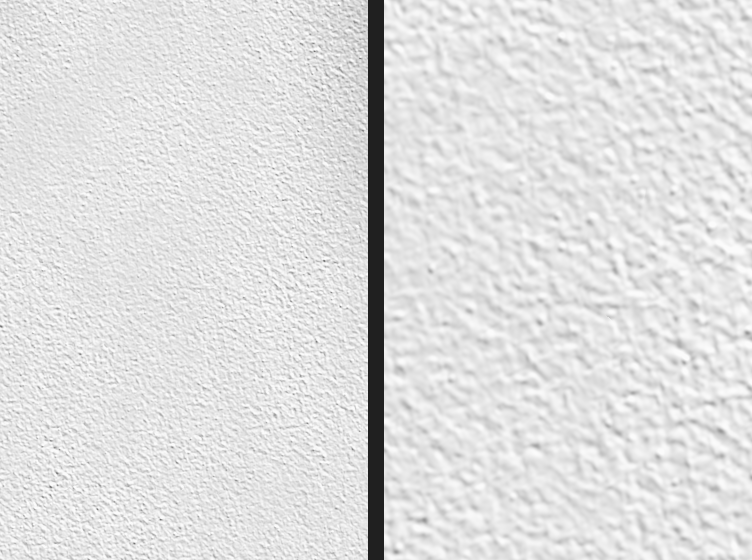
Left, the full canvas; right, a detail of the centre.
A Shadertoy shader for this texture:

```glsl
// White painted plaster: a fine height field of warped noise and scattered
// grit, shaded by its slope toward a light at the upper right. Broad noise
// varies the roughness and tone, and the right edge falls into soft shade.

#define GRAIN_SCALE 140.0
#define GRIT_SCALE 72.0
#define GRIT_HEIGHT 0.55
#define SLOPE_STEP 0.0013
#define RELIEF 0.235
#define BASE_TONE 0.898
#define EDGE_SHADE 0.075
#define LIGHT_DIR vec2(0.5, 0.866)

vec2 hash2(vec2 cell) {
    uvec2 q = uvec2(ivec2(cell) + 4096);
    uint n = q.x * 1597334677u ^ q.y * 3812015801u;
    n = (n ^ (n >> 15)) * 2246822519u;
    n ^= n >> 13;
    uint m = n * 3266489917u;
    m ^= m >> 16;
    return vec2(n & 65535u, m & 65535u) / 65535.0;
}

float cornerSlope(vec2 cell, vec2 offset) {
    return dot(hash2(cell) * 2.0 - 1.0, offset);
}

// Gradient noise, roughly -0.6 to 0.6
float noise(vec2 p) {
    vec2 i = floor(p), f = fract(p);
    vec2 u = f * f * f * (f * (f * 6.0 - 15.0) + 10.0);
    vec2 e = vec2(1.0, 0.0);
    float low = mix(cornerSlope(i, f), cornerSlope(i + e.xy, f - e.xy), u.x);
    float high = mix(cornerSlope(i + e.yx, f - e.yx), cornerSlope(i + e.xx, f - e.xx), u.x);
    return mix(low, high, u.y);
}

// Sparse round bumps, one possible per cell
float grit(vec2 p, float density) {
    vec2 home = floor(p);
    float height = 0.0;
    for (int y = -1; y <= 1; y++) {
        for (int x = -1; x <= 1; x++) {
            vec2 cell = home + vec2(x, y);
            vec2 center = cell + 0.15 + 0.7 * hash2(cell + 311.0);
            vec2 traits = hash2(cell + 723.0);
            float radius = mix(0.22, 0.38, traits.y);
            float bump = 1.0 - smoothstep(0.0, radius, length(p - center));
            height = max(height, bump * step(traits.x, density));
        }
    }
    return height;
}

// Plaster surface: small lumps, barely drawn out along a falling diagonal
float surface(vec2 p, float density) {
    vec2 along = normalize(vec2(0.8, -0.6));
    vec2 across = vec2(-along.y, along.x);
    vec2 q = vec2(dot(p, along) * 0.92, dot(p, across)) * GRAIN_SCALE;
    q += 0.35 * vec2(noise(q * 0.6 + 17.0), noise(q * 0.6 + 53.0));
    float height = noise(q);
    height += 0.35 * noise(q * 1.71 + 31.0);
    height += 0.50 * noise(q * 0.51 + 97.0);
    return height + GRIT_HEIGHT * grit(p * GRIT_SCALE, density);
}

void mainImage(out vec4 fragColor, in vec2 fragCoord) {
    vec2 uv = fragCoord / iResolution.xy;
    vec2 p = fragCoord / iResolution.y;

    // Broad patches: smooth trowelled zone at upper left, rougher edges
    float patches = noise(p * 5.0 + 5.0) + 0.5 * noise(p * 13.0 + 9.0);
    vec2 fromSmooth = (uv - vec2(0.32, 0.73)) * vec2(3.5, 4.5);
    float smoothZone = exp(-dot(fromSmooth, fromSmooth));
    float rightEdge = smoothstep(0.72, 1.05, uv.x) * smoothstep(0.3, 1.0, uv.y);
    float roughness = 1.0 + 0.45 * patches - 0.3 * smoothZone + 0.3 * rightEdge;
    float density = 0.2 + 0.1 * smoothZone + 0.15 * patches;

    // Slope toward the light, with sparse shadows deeper than highlights
    vec2 toLight = LIGHT_DIR * SLOPE_STEP;
    float slope = surface(p - toLight, density) - surface(p + toLight, density);
    slope *= roughness;
    float relief = slope * (0.95 + 0.9 * max(-slope, 0.0));

    // Faint upright trowel streaks and wide tonal drift
    float drift = noise(p * 24.0 + 63.0);
    float streaks = noise(vec2(p.x * 34.0, p.y * 5.0) + 41.0);
    float tone = BASE_TONE + RELIEF * relief;
    tone += 0.018 * patches + 0.012 * streaks + 0.018 * drift;
    tone -= EDGE_SHADE * rightEdge;
    tone -= 0.02 * smoothstep(0.25, 0.0, uv.x) * smoothstep(0.6, 1.0, uv.y);

    // Soft shoulder keeps lit faces below pure white
    float excess = max(tone - 0.94, 0.0);
    tone = min(tone, 0.94) + excess / (1.0 + 8.0 * excess);
    fragColor = vec4(vec3(clamp(tone, 0.45, 0.985)), 1.0);
}
```
